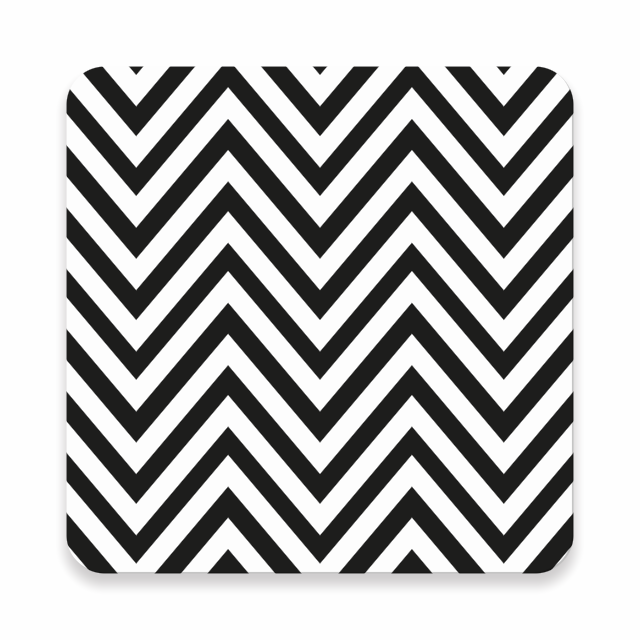
Give the GLSL for this pattern, as a Shadertoy shader.

```glsl
// Black and white chevron stripes on a rounded square card with a soft drop shadow.

// Card
const float CARD_HALF = 0.396;
const float CARD_RADIUS = 0.060;
const vec2 RIM_SHIFT = vec2(-0.0022, 0.0022);
const float RIM_SHADE = 0.25;

// Chevrons: a square tile holds one zigzag across and three stripes down
const float TILE = 0.2872;
const float SLOPE = 1.184;
const int STRIPES = 3;
const vec3 STRIPE_LOWER = vec3(0.0, 0.0957, 0.1938);
const vec3 STRIPE_UPPER = vec3(0.0465, 0.1441, 0.2379);

// Shadow
const vec2 SHADOW_OFFSET = vec2(0.0, -0.016);
const float SHADOW_INNER = -0.014;
const float SHADOW_OUTER = 0.020;
const float SHADOW_STRENGTH = 0.19;

// Colours
const vec3 BACKGROUND = vec3(0.998);
const vec3 PAPER = vec3(0.992);
const vec3 INK = vec3(0.114, 0.114, 0.110);
const vec3 SHADOW = vec3(0.04, 0.0, 0.01);

float roundedSquare(vec2 p, float halfSize, float radius) {
    vec2 q = abs(p) - halfSize + radius;
    return length(max(q, 0.0)) + min(max(q.x, q.y), 0.0) - radius;
}

float cardDistance(vec2 p) {
    return roundedSquare(p, CARD_HALF, CARD_RADIUS);
}

// Coverage of a shape from its signed distance
float coverage(float d, float pixel) {
    return clamp(0.5 - d / pixel, 0.0, 1.0);
}

// Signed distance to the nearest zigzag stripe, with a valley at the centre
float chevronDistance(vec2 p) {
    float zigzag = SLOPE * abs(p.x - TILE * round(p.x / TILE));
    float height = p.y - zigzag;
    float d = TILE;
    for (int i = 0; i < STRIPES; i++) {
        float middle = 0.5 * (STRIPE_LOWER[i] + STRIPE_UPPER[i]);
        float halfWidth = 0.5 * (STRIPE_UPPER[i] - STRIPE_LOWER[i]);
        float offset = height - middle;
        offset -= TILE * round(offset / TILE);
        d = min(d, abs(offset) - halfWidth);
    }
    return d / sqrt(1.0 + SLOPE * SLOPE);
}

void mainImage(out vec4 fragColor, in vec2 fragCoord) {
    float canvas = min(iResolution.x, iResolution.y);
    vec2 p = (fragCoord - 0.5 * iResolution.xy) / canvas;
    float pixel = 1.2 / canvas;

    // Drop shadow on the background
    float shadow = 1.0 - smoothstep(SHADOW_INNER, SHADOW_OUTER, cardDistance(p - SHADOW_OFFSET));
    vec3 color = mix(BACKGROUND, SHADOW, SHADOW_STRENGTH * shadow);

    // Striped face, shaded along its right and lower rim
    vec3 face = mix(PAPER, INK, coverage(chevronDistance(p), pixel));
    float rim = 1.0 - coverage(cardDistance(p - RIM_SHIFT), pixel);
    face *= 1.0 - RIM_SHADE * rim;

    color = mix(color, face, coverage(cardDistance(p), pixel));
    fragColor = vec4(color, 1.0);
}
```
